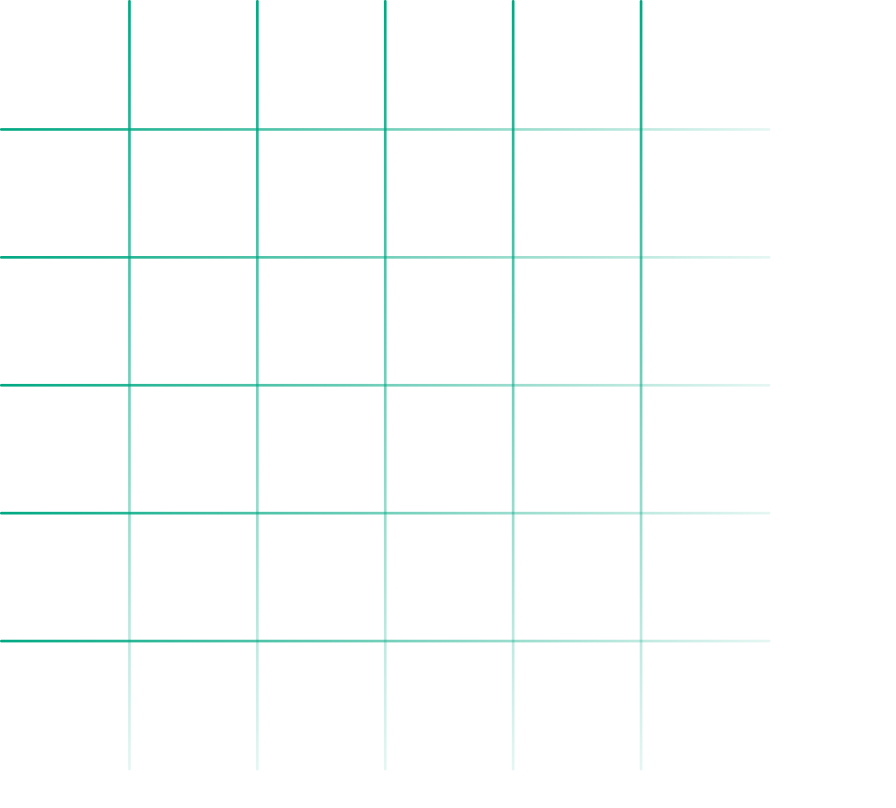
Give the GLSL for this background, as a Shadertoy shader.

```glsl
// A square lattice of thin green lines on white, anchored at the top left.
// Each line is a round-capped segment whose opacity falls along its length;
// the two directions are blended in turn, so the crossings look darker.

const vec3  PAPER_COLOR = vec3(1.0);
const vec3  LINE_COLOR  = vec3(0.0, 0.66, 0.51);

// Lengths are fractions of the canvas height.
const float LINE_COUNT  = 5.0;
const float FIRST_LINE  = 0.1602;
const float SPACING     = 0.1583;
const float LINE_LENGTH = 0.9535;
const float HALF_WIDTH  = 0.00165;

const float START_ALPHA = 1.0;
const float END_ALPHA   = 0.10;

// Distance to the nearest line of a parallel set; p = (along, across).
float lineDistance(vec2 p) {
    float index = clamp(round((p.y - FIRST_LINE) / SPACING), 0.0, LINE_COUNT - 1.0);
    float across = p.y - FIRST_LINE - index * SPACING;
    float along = p.x - clamp(p.x, HALF_WIDTH, LINE_LENGTH - HALF_WIDTH);
    return length(vec2(along, across)) - HALF_WIDTH;
}

// Opacity of a fading set of lines, with an edge one pixel wide.
float lineAlpha(vec2 p, float pixel) {
    float coverage = clamp(0.5 - lineDistance(p) / pixel, 0.0, 1.0);
    float fade = clamp(p.x / LINE_LENGTH, 0.0, 1.0);
    return coverage * mix(START_ALPHA, END_ALPHA, fade);
}

void mainImage(out vec4 fragColor, in vec2 fragCoord) {
    // Measure from the top left corner, with y pointing down.
    float pixel = 1.0 / iResolution.y;
    vec2 p = vec2(fragCoord.x, iResolution.y - fragCoord.y) * pixel;

    // Vertical lines fade downward, horizontal lines fade to the right.
    vec3 color = mix(PAPER_COLOR, LINE_COLOR, lineAlpha(p.yx, pixel));
    color = mix(color, LINE_COLOR, lineAlpha(p, pixel));

    fragColor = vec4(color, 1.0);
}
```
